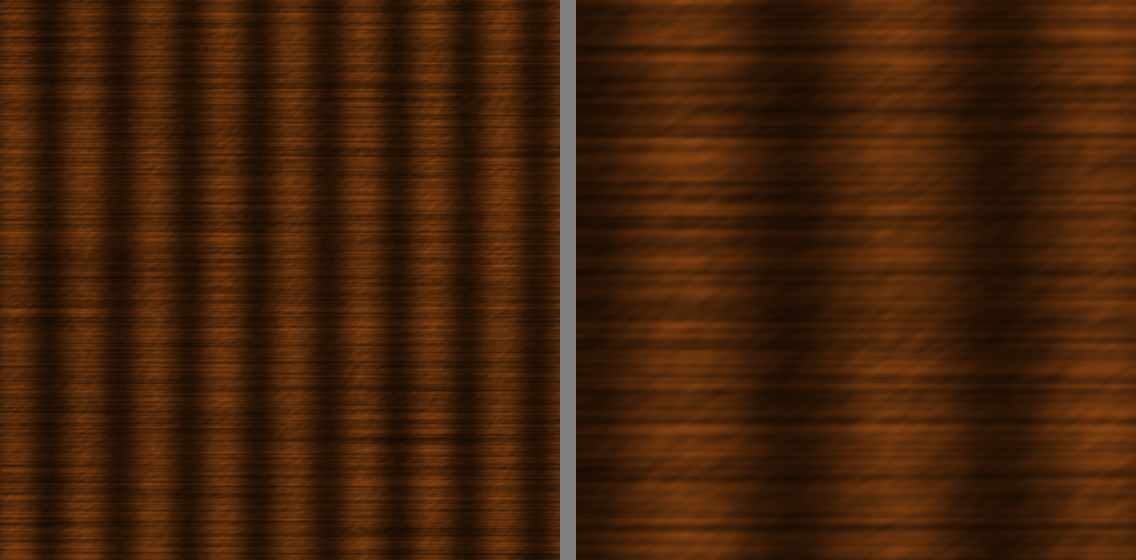
Left: the whole. Right: its middle third, enlarged.
Write a Shadertoy shader that draws this texture.

```glsl
// Dark brown pleated cloth: eight soft vertical folds crossed by fine horizontal threads.

const float TAU = 6.2831853;
const float FOLD_COUNT = 8.05;
const float FOLD_CREST = 0.026; // x of the first bright crest
const vec3 SHADOW = vec3(0.145, 0.068, 0.018);
const vec3 CREST = vec3(0.368, 0.181, 0.047);

// Pseudo-random unit gradient for a lattice cell
vec2 cellGradient(vec2 cell) {
    vec3 p = fract(cell.xyx * vec3(0.1031, 0.1030, 0.0973));
    p += dot(p, p.yzx + 33.33);
    float angle = TAU * fract((p.x + p.y) * p.z);
    return vec2(cos(angle), sin(angle));
}

// Gradient noise, roughly -0.7 to 0.7
float gradientNoise(vec2 p) {
    vec2 cell = floor(p);
    vec2 f = fract(p);
    vec2 u = f * f * f * (f * (f * 6.0 - 15.0) + 10.0);
    float a = dot(cellGradient(cell), f);
    float b = dot(cellGradient(cell + vec2(1, 0)), f - vec2(1, 0));
    float c = dot(cellGradient(cell + vec2(0, 1)), f - vec2(0, 1));
    float d = dot(cellGradient(cell + vec2(1, 1)), f - vec2(1, 1));
    return mix(mix(a, b, u.x), mix(c, d, u.x), u.y);
}

// Noise that fades out when its cells become smaller than a pixel
float filteredNoise(vec2 uv, vec2 frequency, float pixel) {
    float detail = max(frequency.x, frequency.y) * pixel;
    return gradientNoise(uv * frequency + 17.3) * (1.0 - smoothstep(0.5, 1.2, detail));
}

// Fold brightness: 0 in the valley, 1 on the crest
float foldLight(float x) {
    return 0.5 + 0.5 * cos(TAU * FOLD_COUNT * (x - FOLD_CREST));
}

// Long horizontal threads in three octaves
float threadStreaks(vec2 uv, float pixel) {
    float sum = 0.0;
    float weight = 0.20;
    vec2 frequency = vec2(0.7, 66.0);
    for (int i = 0; i < 3; i++) {
        sum += weight * filteredNoise(uv, frequency, pixel);
        frequency *= vec2(2.1, 1.9);
        weight *= 1.5;
    }
    return sum;
}

// Short, slightly slanted flecks between the threads
float weaveFlecks(vec2 uv, float pixel) {
    vec2 slanted = vec2(uv.x - 0.7 * uv.y, uv.y - 0.25 * uv.x);
    return 0.20 * filteredNoise(slanted, vec2(56.0, 100.0), pixel)
         + 0.16 * filteredNoise(slanted, vec2(110.0, 180.0), pixel);
}

// Occasional darker threads that run across every fold
float darkThreads(vec2 uv, float pixel) {
    float n = filteredNoise(uv, vec2(0.4, 125.0), pixel);
    return smoothstep(0.22, 0.55, n);
}

void mainImage(out vec4 fragColor, in vec2 fragCoord) {
    vec2 uv = fragCoord / iResolution.xy;
    float pixel = 1.0 / min(iResolution.x, iResolution.y);

    // Folds
    vec3 color = mix(SHADOW, CREST, foldLight(uv.x));

    // Threads, flecks and slow uneven wear
    float tone = 1.03 + threadStreaks(uv, pixel) + weaveFlecks(uv, pixel);
    tone += 0.08 * gradientNoise(uv * vec2(1.5, 13.0));
    tone *= 1.0 - 0.28 * darkThreads(uv, pixel);

    fragColor = vec4(color * tone, 1.0);
}
```
